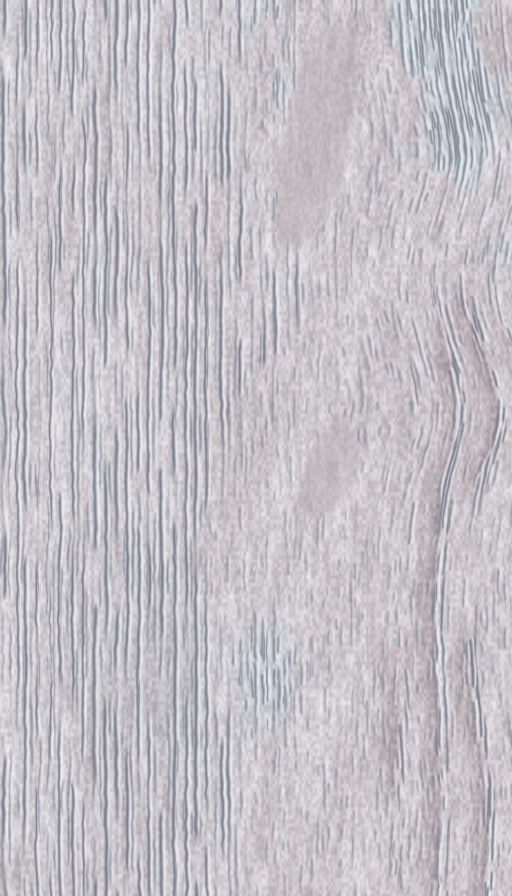
Give the GLSL for this texture, as a Shadertoy shader.

```glsl
#define PINK vec3(0.755, 0.720, 0.740)
#define PALE vec3(0.845, 0.835, 0.855)
#define GROOVE vec3(0.43, 0.45, 0.51)
#define CHALK vec3(0.94, 0.95, 0.97)
#define FROST vec3(0.73, 0.82, 0.87)
#define RING_SHADE vec3(0.62, 0.57, 0.59)
#define GROOVE_COLUMNS 45.0
#define PORE_COLUMNS 92.0
#define GRAIN_CONTRAST 0.23

float hash(vec2 p) {
    vec3 q = fract(p.xyx * vec3(0.1031, 0.1030, 0.0973));
    q += dot(q, q.yzx + 33.33);
    return fract((q.x + q.y) * q.z);
}

float noise(vec2 p) {
    vec2 i = floor(p), f = fract(p);
    f = f * f * (3.0 - 2.0 * f);
    return mix(mix(hash(i), hash(i + vec2(1, 0)), f.x),
               mix(hash(i + vec2(0, 1)), hash(i + vec2(1, 1)), f.x), f.y);
}

float fbm(vec2 p) {
    float sum = 0.0, amp = 0.5;
    for (int i = 0; i < 4; i++) {
        sum += amp * noise(p);
        p = p * 2.03 + 17.1;
        amp *= 0.5;
    }
    return sum / 0.94;
}

float bump(float x, float center, float width) {
    float d = (x - center) / width;
    return exp(-d * d);
}

// Broken vertical slits, one per jittered column
float slits(vec2 p, float columns, float breaks, float cover, float width) {
    p.x += 0.006 * noise(p * vec2(9.0, 11.0)) + 0.003 * noise(p * vec2(30.0, 50.0));
    float id = floor(p.x * columns);
    float center = 0.5 + 0.5 * (hash(vec2(id, 3.0 + columns)) - 0.5);
    float d = (fract(p.x * columns) - center) / columns;
    float run = noise(vec2(id * 17.0 + columns, p.y * breaks + 50.0 * hash(vec2(id, 8.0))));
    float depth = smoothstep(1.0 - cover, 1.3 - cover, run);
    float w = width * (0.7 + 0.6 * hash(vec2(id, 21.0)));
    return depth * bump(d, 0.0, w);
}

// Long grooves of the straight-grained side
float grooves(vec2 p) {
    float deep = slits(p, GROOVE_COLUMNS, 9.0, 0.78, 0.0030);
    float fine = slits(p + vec2(0.31, 4.0), GROOVE_COLUMNS * 1.5, 17.0, 0.60, 0.0024);
    return max(deep, 0.6 * fine);
}

// Short pores of the figured side
float pores(vec2 p, float cover) {
    float a = slits(p, PORE_COLUMNS, 34.0, cover, 0.0024);
    float b = slits(p + vec2(0.17, 9.0), PORE_COLUMNS * 0.7, 22.0, cover - 0.08, 0.0027);
    return max(a, b);
}

// Smooth leaning oval: 1 inside, 0 outside
float oval(vec2 p, vec2 center, vec2 size, float lean) {
    vec2 d = p - center;
    d.x -= lean * d.y;
    float r = length(d / size) + 0.25 * (noise(p * 14.0) - 0.5);
    return 1.0 - smoothstep(0.85, 1.05, r);
}

void mainImage(out vec4 fragColor, in vec2 fragCoord) {
    vec2 p = fragCoord / iResolution.x;
    float h = p.y;

    // Ragged border between straight and figured grain
    float border = 0.47 - 0.09 * bump(h, 0.68, 0.19) + 0.16 * bump(h, 1.17, 0.14);
    border += 0.06 * (noise(p * vec2(12.0, 9.0)) - 0.5);
    float figured = smoothstep(-0.02, 0.02, p.x - border);
    float knot = max(oval(p, vec2(0.62, 1.49), vec2(0.075, 0.24), 0.2),
                     oval(p, vec2(0.645, 0.83), vec2(0.055, 0.10), 0.25));

    // Growth rings bending down the right edge
    float bend = 0.07 * bump(h, 0.97, 0.14) + 0.06 * bump(h, 1.43, 0.13)
               + 0.012 * sin(h * 9.0);
    float fan = 1.0 - smoothstep(0.0, 0.95, h);
    float shade = 0.0, edge = 0.0, ringPores = 0.0;
    for (int i = 0; i < 4; i++) {
        float k = float(i);
        float x = 0.79 + 0.055 * k + 0.035 * fan * (k - 0.8) + bend * (0.2 + 0.35 * k);
        float d = p.x - x + 0.012 * (noise(vec2(h * 11.0, k * 9.0)) - 0.5);
        float fade = smoothstep(0.2, 0.6, noise(vec2(h * 3.0 + k * 7.0, k)))
                   * (1.0 - smoothstep(1.4, 1.6, h));
        shade += fade * smoothstep(-0.05, 0.0, d) * (1.0 - smoothstep(0.0, 0.007, d));
        edge += fade * bump(d, 0.0, 0.004);
        ringPores += bump(d, 0.013, 0.012) * (0.3 + 0.7 * fade);
    }
    ringPores = clamp(ringPores, 0.0, 1.0);

    // Slanted cathedral bands and frosted patches
    float slant = p.x - 0.42 * h + 0.10 * fbm(p * vec2(5.0, 3.0));
    float band = 0.5 + 0.5 * sin(slant * 42.0);
    float frost = smoothstep(1.1, 1.4, h) * smoothstep(0.36, 0.54, fbm(p * vec2(7.0, 4.0) + 3.0));
    frost = max(frost, bump(h, 0.43, 0.09) * bump(p.x, 0.52, 0.06));
    frost *= figured * (1.0 - knot);

    // Painted ground: cloudy tint, fibrous streaks and fine tooth
    float cloud = fbm(p * vec2(5.0, 3.0) + 11.0);
    vec2 bent = p - vec2(0.6 * bend * smoothstep(0.6, 0.85, p.x), 0.0);
    float streak = noise(bent * vec2(62.0, 4.0));
    float fiber = noise(bent * vec2(150.0, 24.0) + 7.0);
    float tooth = 0.45 * fiber + 0.55 * noise(p * vec2(230.0, 130.0));
    vec3 color = mix(PINK, PALE, clamp(0.2 + 0.7 * cloud + 0.5 * (streak - 0.4), 0.0, 1.0));
    color = mix(color, PINK, 0.4 * band * figured + 0.6 * knot);
    color = mix(color, RING_SHADE, figured * clamp(0.5 * shade + 0.35 * edge, 0.0, 0.8));
    color = mix(color, FROST, 0.4 * frost);
    color -= vec3(0.10, 0.09, 0.08) * bump(h, 0.42, 0.3) * bump(p.x, 0.3, 0.13) * cloud;
    color += GRAIN_CONTRAST * (tooth - 0.48) * (1.0 - 0.45 * knot);

    // Slits with a chalky rim on their lit side
    vec2 rim = vec2(0.0058, 0.003);
    float cover = 0.36 + 0.36 * frost + 0.36 * ringPores + 0.10 * band - 0.5 * knot;
    float weight = 0.5 + 0.5 * max(frost, ringPores);
    float cut = mix(grooves(p), weight * pores(bent, cover), figured);
    float lit = mix(grooves(p - rim), weight * pores(bent - rim, cover), figured);
    color = mix(color, CHALK, 0.75 * lit * (1.0 - cut));
    color = mix(color, mix(GROOVE, FROST * 0.68, 0.6 * frost), 0.8 * cut);

    fragColor = vec4(clamp(color, 0.0, 1.0), 1.0);
}
```
